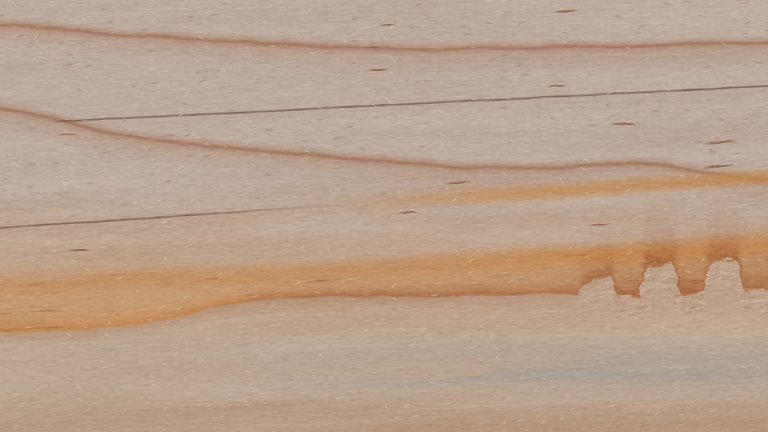
Write a WebGL 2 fragment shader that draws this texture.

```glsl
#version 300 es
precision highp float;
// Planed softwood board: pale grain, curved growth rings, cracks and a torn amber band.
uniform vec2 u_resolution;
out vec4 fragColor;

vec2 hash2(vec2 p) {
    p = vec2(dot(p, vec2(127.1, 311.7)), dot(p, vec2(269.5, 183.3)));
    return fract(sin(p) * 43758.5);
}

float gradientNoise(vec2 p) {
    vec2 i = floor(p), f = fract(p), u = f * f * (3.0 - 2.0 * f), e = vec2(0, 1);
    float a = dot(hash2(i) * 2.0 - 1.0, f);
    float b = dot(hash2(i + e.yx) * 2.0 - 1.0, f - e.yx);
    float c = dot(hash2(i + e.xy) * 2.0 - 1.0, f - e.xy);
    float d = dot(hash2(i + e.yy) * 2.0 - 1.0, f - e.yy);
    return mix(mix(a, b, u.x), mix(c, d, u.x), u.y);
}

float fbm(vec2 p) {
    float sum = 0.0, amp = 1.0;
    for (int i = 0; i < 4; i++) {
        sum += amp * gradientNoise(p);
        p = p * 2.03 + 17.3;
        amp *= 0.55;
    }
    return sum;
}

// Smooth curve through seven heights spread evenly over the width
float curve(float t, float k[7]) {
    float s = clamp(t, 0.0, 0.999) * 6.0, f = fract(s);
    int i = int(s);
    float a = k[max(i - 1, 0)], b = k[i], c = k[i + 1], d = k[min(i + 2, 6)];
    return b + 0.5 * f * (c - a + f * (2.0 * a - 5.0 * b + 4.0 * c - d + f * (3.0 * (b - c) + d - a)));
}

float stroke(float d, float width) {
    return 1.0 - smoothstep(0.0, width, abs(d));
}

// Sparse elongated marks, one candidate per staggered cell
float flecks(vec2 p, vec2 cell, vec2 size, float density, float spread) {
    p.x += hash2(vec2(floor(p.y / cell.y), density)).x * cell.x;
    vec2 id = floor(p / cell), place = hash2(id + spread), kind = hash2(id + 41.0);
    vec2 v = (fract(p / cell) - 0.5 - (place - 0.5) * 0.4) * cell;
    float a = (kind.y - 0.5) * spread;
    v = mat2(cos(a), -sin(a), sin(a), cos(a)) * v;
    float d = length(v / (size * (0.5 + 0.5 * place.y)));
    return step(kind.x, density) * (1.0 - smoothstep(0.4, 1.0, d));
}

void main() {
    vec2 p = gl_FragCoord.xy / u_resolution.y;
    float t = gl_FragCoord.x / u_resolution.x, px = 1.0 / u_resolution.y;
    vec2 grain = vec2(p.x, p.y - 0.05 * p.x);
    float wobble = fbm(p * vec2(9, 14)) * 0.006;
    float streak = fbm(grain * vec2(1.6, 22));
    float ragged = fbm(p * vec2(30, 60));
    float upper = smoothstep(0.38, 0.62, p.y + streak * 0.06);

    // Pale ground with grey streaks and a warm foot
    vec3 col = mix(vec3(0.745, 0.635, 0.545), vec3(0.735, 0.665, 0.615), upper);
    col = mix(vec3(0.74, 0.655, 0.58), col, smoothstep(0.2, 0.27, p.y));
    float grey = stroke(p.y - 0.15 + streak * 0.04, 0.09) * smoothstep(0.3, 1.2, p.x);
    col = mix(col, vec3(0.66, 0.61, 0.57), grey * smoothstep(-0.5, 0.4, streak));
    float foot = 1.0 - smoothstep(0.0, 0.11, p.y + streak * 0.05);
    col = mix(col, vec3(0.68, 0.53, 0.42), foot * (0.35 + 0.25 * t));
    col += streak * vec3(0.026, 0.032, 0.036);

    // Growth rings: a fine line inside a soft stain
    vec3 stain = vec3(0.68, 0.53, 0.43);
    float upperRing = curve(t, float[7](0.942, 0.919, 0.903, 0.887, 0.889, 0.894, 0.9));
    float lowerRing = curve(t, float[7](0.75, 0.685, 0.653, 0.627, 0.611, 0.62, 0.583));
    for (int i = 0; i < 2; i++) {
        float d = p.y - wobble - (i == 0 ? upperRing : lowerRing);
        col = mix(col, stain, 0.6 * stroke(d, 0.022) + 0.25 * stroke(d + 0.022, 0.042));
        col = mix(col, vec3(0.59, 0.4, 0.3), 0.5 * stroke(d, 0.005 + px));
    }

    // Amber streak along the lower crack
    float crackHigh = p.y - 0.712 - 0.05 * p.x - wobble * 0.4;
    float crackLow = p.y - 0.472 - 0.068 * p.x - wobble * 0.4;
    float amber = smoothstep(0.65, 1.3, p.x) * stroke(crackLow + streak * 0.008, 0.028);
    col = mix(col, vec3(0.76, 0.53, 0.31), amber * 0.75);

    // Amber band whose lower edge tears into teeth toward the right
    float top = wobble + curve(t, float[7](0.356, 0.37, 0.38, 0.394, 0.414, 0.428, 0.449));
    float edge = wobble + curve(t, float[7](0.229, 0.243, 0.301, 0.31, 0.313, 0.337, 0.352));
    float torn = smoothstep(1.25, 1.5, p.x);
    float phase = abs(fract((p.x - 1.454 + ragged * 0.012) / 0.147 + 0.5) - 0.5);
    edge += torn * (mix(-0.025, 0.045, smoothstep(0.16, 0.3, phase)) + ragged * 0.018);
    float above = p.y - edge, inside = smoothstep(-px, 0.004 + px, above);
    float body = inside * (1.0 - smoothstep(0.65, 1.35, above / max(top - edge, 0.02) + streak * 0.25));
    col = mix(col, vec3(0.765, 0.59, 0.425) + streak * 0.04, body * 0.9);
    float crest = stroke(p.y - top + 0.015, 0.04) * (0.2 + 0.5 * smoothstep(0.7, 1.6, p.x));
    col = mix(col, vec3(0.77, 0.51, 0.27), inside * crest);
    float rim = inside * exp(-max(above, 0.0) / (0.016 + 0.025 * torn));
    vec3 rimColor = mix(vec3(0.76, 0.48, 0.22), vec3(0.62, 0.36, 0.21), smoothstep(0.35, 0.8, p.x));
    col = mix(col, rimColor, rim * (0.85 + ragged * 0.2));
    col = mix(col, stain, (1.0 - inside) * stroke(above, 0.035) * 0.5 * (1.0 - torn));
    float veins = smoothstep(0.25, 0.6, fbm(grain * vec2(4, 75) + 9.0));
    col = mix(col, vec3(0.6, 0.36, 0.22), veins * body * 0.5);
    float chips = torn * stroke(above + 0.03, 0.04);
    col += chips * (ragged - fbm((p + vec2(0.003, -0.004)) * vec2(30, 60))) * 0.16;

    // Dark uneven cracks
    float gap = stroke(crackHigh, 0.0028 + px * 0.6) * smoothstep(0.1, 0.16, p.x);
    gap += stroke(crackLow, 0.0028 + px * 0.6) * (1.0 - smoothstep(0.35, 0.85, p.x));
    col = mix(col, vec3(0.38, 0.27, 0.21), gap * (0.6 + 0.3 * gradientNoise(p.xx * 14.0)));

    // Fibres, dark dashes, pores and pale hairs
    col += gradientNoise(grain * vec2(75, 230)) * 0.05 + gradientNoise(grain * vec2(22, 160)) * 0.04;
    vec2 w = grain + vec2(0, ragged * 0.003);
    float dash = flecks(w, vec2(0.21, 0.055), vec2(0.045, 0.0045), 0.14, 0.1);
    col = mix(col, vec3(0.55, 0.36, 0.27), dash * 0.75 * smoothstep(0.22, 0.4, p.y));
    float pore = flecks(w, vec2(0.06, 0.025), vec2(0.014, 0.0035), 0.3, 0.5);
    col = mix(col, vec3(0.62, 0.5, 0.42), pore * (0.15 + 0.3 * upper));
    float hair = flecks(w, vec2(0.045, 0.025), vec2(0.012, 0.0028), 0.32, 1.8);
    col = mix(col, vec3(0.83, 0.76, 0.69), hair * 0.45);
    fragColor = vec4(col, 1.0);
}
```
